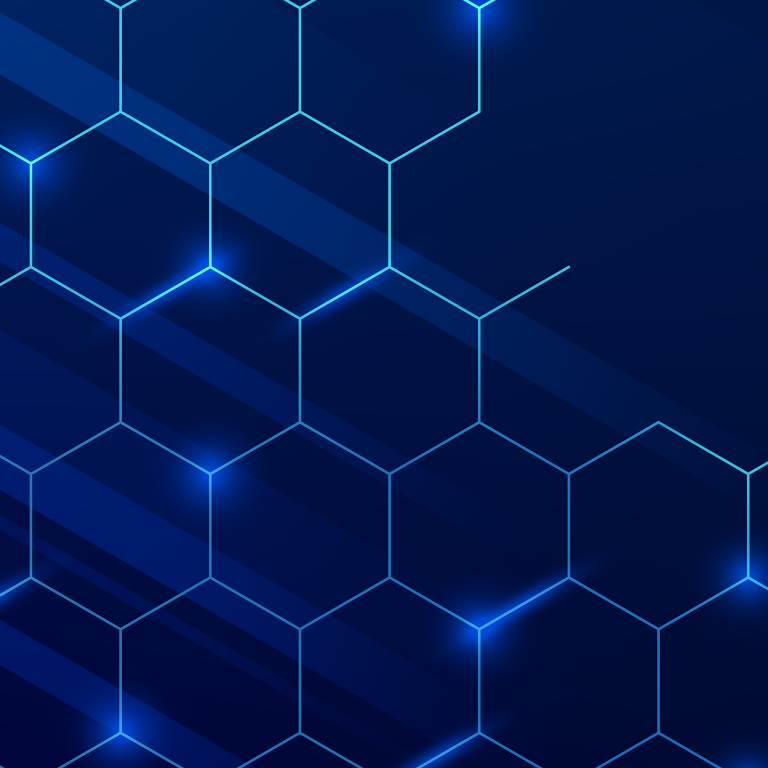
A Shadertoy shader for this background:

```glsl
const float SIDE = 0.1348;
const float ROOT3 = 1.7320508;
const vec2 ORIGIN = vec2(0.2738, 0.5176);
const vec2 EDGE_DIR = vec2(0.866, 0.5);
const vec3 GLOW_BLUE = vec3(0.0, 0.33, 0.95);

// Honeycomb layout: id is (column, row), odd rows shift by half a cell
vec2 cellCentre(vec2 id) {
    float x = id.x + 0.5 * mod(id.y, 2.0);
    return ORIGIN + SIDE * vec2(ROOT3 * x, 1.5 * id.y);
}

// Upper rows stop part way, leaving the right side open
bool cellPresent(vec2 id) {
    float limit = id.y < 0.0 ? 9.0 : 0.55 + 0.1 * step(2.5, id.y);
    return cellCentre(id).x < limit;
}

float hexOutline(vec2 p, float apothem) {
    p = abs(p);
    return abs(max(p.x, dot(p, EDGE_DIR.yx)) - apothem);
}

float segmentDistance(vec2 p, vec2 a, vec2 b) {
    vec2 ab = b - a;
    float t = clamp(dot(p - a, ab) / dot(ab, ab), 0.0, 1.0);
    return length(p - a - ab * t);
}

float honeycomb(vec2 p) {
    float row = round((p.y - ORIGIN.y) / (1.5 * SIDE));
    float dist = 1.0;
    for (float j = -1.0; j <= 1.0; j++) {
        float r = row + j;
        float column = round((p.x - cellCentre(vec2(0.0, r)).x) / (ROOT3 * SIDE));
        for (float i = -1.0; i <= 1.0; i++) {
            vec2 id = vec2(column + i, r);
            if (cellPresent(id))
                dist = min(dist, hexOutline(p - cellCentre(id), 0.5 * ROOT3 * SIDE));
        }
    }
    // Loose strand at the open border
    vec2 open = cellCentre(vec2(2.0, 0.0));
    return min(dist, segmentDistance(p, open + SIDE * vec2(-0.866, 0.5), open + vec2(0.0, SIDE)));
}

// Diagonal band between two levels, fading out towards the right
float band(vec2 p, float lo, float hi, float reach, float blur) {
    float level = 1.0 - p.y - 0.577 * p.x;
    float mask = smoothstep(lo - blur, lo + blur, level) * (1.0 - smoothstep(hi - blur, hi + blur, level));
    return mask * (1.0 - smoothstep(0.15, reach, p.x));
}

// Round glow on the top (+1) or bottom (-1) corner of a cell
float nodeGlow(vec2 p, vec2 id, float corner, float radius) {
    vec2 d = (p - cellCentre(id) - vec2(0.0, corner * SIDE)) / radius;
    return 0.65 * exp(-dot(d, d)) + 0.3 * exp(-5.0 * dot(d, d));
}

// Stretched glow along the upper left edge of a cell
float edgeGlow(vec2 p, vec2 id, vec2 size) {
    vec2 d = p - cellCentre(id) - 0.5 * ROOT3 * SIDE * vec2(-0.5, 0.866);
    d = vec2(dot(d, EDGE_DIR), dot(d, vec2(-EDGE_DIR.y, EDGE_DIR.x))) / size;
    return exp(-dot(d, d));
}

vec3 backdrop(vec2 p, float blur) {
    vec3 low = mix(vec3(0.0, 0.02, 0.23), vec3(0.0, 0.04, 0.2), p.x);
    vec3 high = mix(vec3(0.0, 0.115, 0.34), vec3(0.0, 0.095, 0.29), p.x);
    vec3 col = mix(low, high, p.y);
    vec3 teal = vec3(0.0, 0.085, 0.17);
    vec3 indigo = vec3(0.0, 0.055, 0.17);
    col += teal * band(p, 0.016, 0.097, 1.15, blur);
    col += teal * 0.25 * band(p, -0.2, 0.016, 0.7, blur);
    col += indigo * 0.75 * band(p, 0.290, 0.341, 0.75, blur);
    col += indigo * 0.35 * band(p, 0.430, 0.553, 0.8, blur);
    col += indigo * band(p, 0.553, 0.638, 0.75, blur);
    col += indigo * 0.5 * band(p, 0.671, 0.690, 0.6, blur);
    col += indigo * 0.9 * band(p, 0.807, 0.866, 0.6, blur);
    return col * (1.0 - 0.08 * band(p, -0.9, -0.518, 3.0, blur));
}

void mainImage(out vec4 fragColor, in vec2 fragCoord) {
    vec2 p = fragCoord / iResolution.y;
    float pixel = 1.0 / iResolution.y;
    vec3 col = backdrop(p, max(pixel, 0.0015));

    // Corner lights
    float nodes = nodeGlow(p, vec2(-1.0, 2.0), -1.0, 0.042)
        + nodeGlow(p, vec2(1.0, 3.0), -1.0, 0.045)
        + nodeGlow(p, vec2(0.0, 0.0), -1.0, 0.042)
        + nodeGlow(p, vec2(0.0, 0.0), 1.0, 0.038)
        + nodeGlow(p, vec2(1.0, -1.0), -1.0, 0.040)
        + nodeGlow(p, vec2(-1.0, -3.0), 1.0, 0.042)
        + nodeGlow(p, vec2(3.0, -2.0), 1.0, 0.038)
        + nodeGlow(p, vec2(3.0, -2.0), -1.0, 0.038);

    // Light running along edges
    vec2 streak = vec2(0.07, 0.013);
    float edges = edgeGlow(p, vec2(0.0, 0.0), streak) + edgeGlow(p, vec2(1.0, 0.0), streak)
        + edgeGlow(p, vec2(2.0, -2.0), streak) + edgeGlow(p, vec2(1.0, -3.0), streak)
        + edgeGlow(p, vec2(-1.0, -2.0), streak);
    float light = min(nodes + 0.75 * edges, 1.0);
    col = mix(col, GLOW_BLUE, 0.85 * light);

    // Honeycomb lines, brighter towards the top and the right border
    float bright = smoothstep(0.36, 0.72, p.y);
    bright = max(bright, 0.9 * exp(-dot(p - vec2(0.97, 0.4), p - vec2(0.97, 0.4)) / 0.022));
    vec3 dim = mix(vec3(0.17, 0.50, 0.72), vec3(0.10, 0.45, 0.80), p.x);
    vec3 lineColor = mix(dim, vec3(0.27, 0.87, 0.95), bright);
    lineColor += vec3(0.12, 0.22, 0.2) * light;
    float line = 1.0 - smoothstep(0.0017 - 0.6 * pixel, 0.0017 + 0.6 * pixel, honeycomb(p));
    col = mix(col, lineColor, 0.92 * line);

    fragColor = vec4(clamp(col, 0.0, 1.0), 1.0);
}
```
